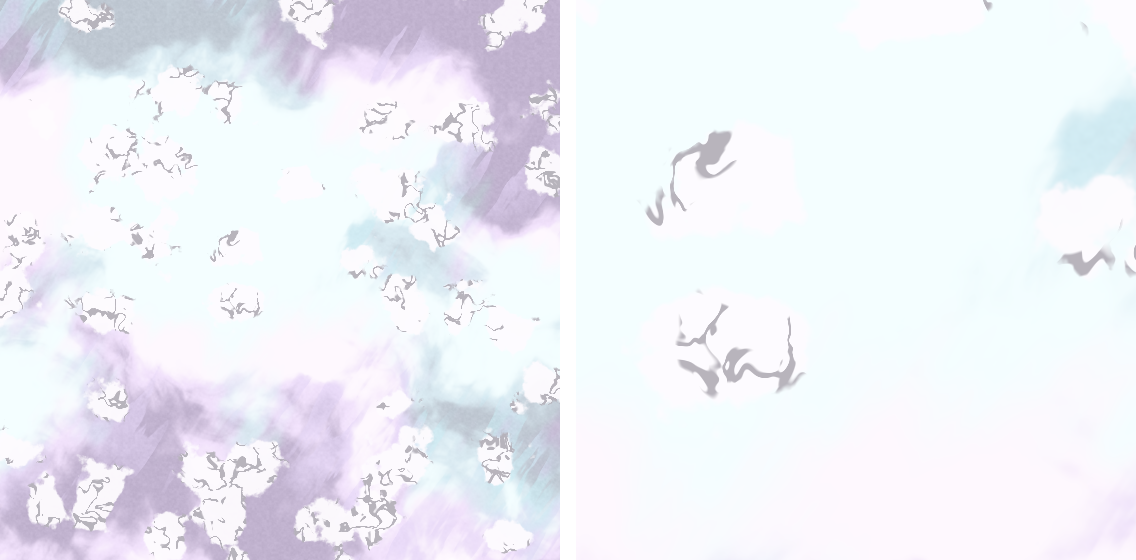
Left, the full canvas; right, a detail of the centre.
Write a Shadertoy shader that draws this texture.

```glsl
const vec3 COOL_PAPER = vec3(0.955, 0.995, 1.0);
const vec3 PINK_PAPER = vec3(0.995, 0.972, 0.995);
const vec3 COOL_TINT = vec3(0.85, 0.915, 0.945);
const vec3 LILAC_TINT = vec3(0.945, 0.885, 0.985);
const vec3 COOL_DEEP = vec3(0.75, 0.785, 0.825);
const vec3 LILAC_DEEP = vec3(0.755, 0.70, 0.81);
const vec3 CYAN_STROKE = vec3(0.80, 0.925, 0.955);
const vec3 LILAC_STROKE = vec3(0.895, 0.84, 0.965);
const vec3 CLUMP_WHITE = vec3(0.995, 0.985, 0.998);
const vec3 FLECK_GREY = vec3(0.69, 0.675, 0.71);

const vec2 STROKE_DIR = vec2(0.545, 0.838);
const float CLUMP_CELLS = 8.0;
const float CLUMP_SHARE = 0.58;
const float FLECK_SCALE = 42.0;
const float GRAIN = 0.05;

// Soft pools that thicken or thin the wash: x, y, radius, strength
const vec4 POOLS[5] = vec4[5](
    vec4(0.40, 0.59, 0.25, -0.22),
    vec4(0.29, 0.20, 0.22, 0.22),
    vec4(0.56, 0.93, 0.26, 0.13),
    vec4(0.98, 0.75, 0.20, 0.16),
    vec4(0.22, 0.95, 0.14, 0.20));

float hash(vec2 p) {
    return fract(sin(dot(p, vec2(127.1, 311.7))) * 43758.5453);
}

float noise(vec2 p) {
    vec2 i = floor(p), f = fract(p);
    f = f * f * (3.0 - 2.0 * f);
    vec2 e = vec2(0.0, 1.0);
    return mix(mix(hash(i), hash(i + e.yx), f.x),
               mix(hash(i + e.xy), hash(i + e.yy), f.x), f.y);
}

float fbm(vec2 p, int octaves) {
    float sum = 0.0, amp = 0.5, total = 0.0;
    for (int i = 0; i < octaves; i++) {
        sum += amp * noise(p);
        total += amp;
        amp *= 0.5;
        p = mat2(1.6, 1.2, -1.2, 1.6) * p + 17.3;
    }
    return sum / total;
}

// Cauliflower-like blooms of wet pigment
float billow(vec2 p) {
    float sum = 0.0, amp = 0.5;
    for (int i = 0; i < 4; i++) {
        sum += amp * abs(2.0 * noise(p) - 1.0);
        amp *= 0.5;
        p = mat2(1.6, 1.2, -1.2, 1.6) * p + 5.7;
    }
    return sum;
}

float washAmount(vec2 p, float streak) {
    vec2 warp = vec2(fbm(p * 6.0 + 3.0, 4), fbm(p * 6.0 + 41.0, 4)) - 0.5;
    float s = fbm(p * 4.0 + warp * 0.9 + 11.0, 6);
    for (int i = 0; i < 5; i++) {
        vec2 d = (p - POOLS[i].xy) / POOLS[i].z;
        s += POOLS[i].w * exp(-dot(d, d));
    }
    s += 0.16 * (0.36 - billow(p * 11.0 + warp)) + 0.12 * (streak - 0.5);
    return smoothstep(0.40, 0.74, s);
}

// Signed distance to scattered ragged clumps, in cell units
float clumpDistance(vec2 p) {
    vec2 g = p * CLUMP_CELLS;
    vec2 cell = floor(g);
    float d = 1.0;
    for (int y = -1; y <= 1; y++)
    for (int x = -1; x <= 1; x++) {
        vec2 c = cell + vec2(x, y);
        if (hash(c + 7.7) > CLUMP_SHARE) continue;
        vec2 centre = c + 0.5 + 0.7 * (vec2(hash(c + 1.3), hash(c + 4.9)) - 0.5);
        d = min(d, length(g - centre) - mix(0.22, 0.42, hash(c + 9.1)));
    }
    return d + 0.75 * (fbm(p * 26.0 + 2.0, 5) - 0.5);
}

// Broken curled contours
float flecks(vec2 p, float amount) {
    vec2 warp = vec2(noise(p * 60.0), noise(p * 60.0 + 31.0)) - 0.5;
    float f = fbm(p * FLECK_SCALE + warp * 0.8, 3);
    float line = 1.0 - smoothstep(0.035, 0.06, abs(f - 0.5));
    float gate = fbm(p * 24.0 + 63.0, 3) + 0.10 * amount;
    return line * smoothstep(0.50, 0.54, gate);
}

void mainImage(out vec4 fragColor, in vec2 fragCoord) {
    vec2 p = fragCoord / iResolution.y;

    // Slanted brush strokes
    vec2 q = vec2(dot(p, STROKE_DIR), dot(p, vec2(STROKE_DIR.y, -STROKE_DIR.x)));
    float streak = fbm(q * vec2(7.0, 36.0) + 0.02 * fbm(p * 40.0, 3), 4);
    float patches = smoothstep(0.46, 0.60, fbm(p * 4.5 + 23.0, 4));
    float strokes = smoothstep(0.53, 0.59, streak) * patches;

    // Wash: paper to tint to deep pigment, cool or lilac by hue
    float amount = washAmount(p, streak);
    float hue = fbm(p * 3.2 + 71.0, 5) + 0.3 * (abs(p.x - 0.45) - 0.24);
    float lilac = smoothstep(0.42, 0.58, hue + 0.15 * (streak - 0.5));
    vec3 color = mix(COOL_PAPER, PINK_PAPER, lilac);
    color = mix(color, mix(COOL_TINT, LILAC_TINT, lilac), smoothstep(0.0, 0.45, amount));
    color = mix(color, mix(COOL_DEEP, LILAC_DEEP, lilac), smoothstep(0.42, 1.0, amount));
    vec3 strokeColor = mix(CYAN_STROKE, LILAC_STROKE, lilac);
    color = mix(color, strokeColor, 0.6 * strokes * smoothstep(0.0, 0.4, amount));
    color += GRAIN * amount * (fbm(p * 230.0, 2) - 0.5);

    // White clumps carrying grey flecks
    float d = clumpDistance(p);
    color = mix(color, CLUMP_WHITE, 0.95 * smoothstep(0.05, -0.04, d));
    float fleck = flecks(p, amount) * smoothstep(0.07, 0.0, d);
    color = mix(color, FLECK_GREY, 0.9 * fleck);

    fragColor = vec4(clamp(color, 0.0, 1.0), 1.0);
}
```
